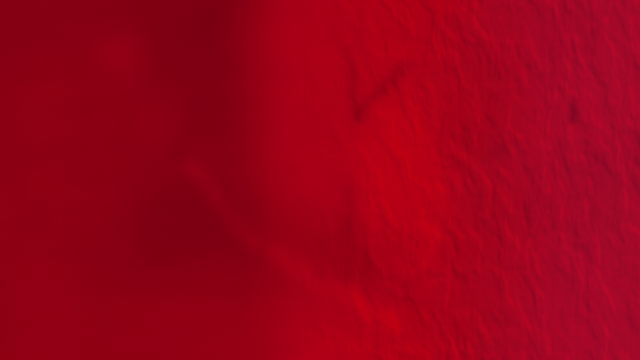
Write a Shadertoy shader that draws this texture.

```glsl
vec2 gradientAt(vec2 cell) {
    vec2 q = fract(cell * vec2(0.1031, 0.1137) + 0.37);
    q += dot(q, q.yx + 31.7);
    float angle = 6.2832 * fract((q.x + q.y) * q.x * 17.3);
    return vec2(cos(angle), sin(angle));
}

float gradientNoise(vec2 p) {
    vec2 i = floor(p), f = fract(p);
    vec2 u = f * f * f * (f * (f * 6.0 - 15.0) + 10.0);
    vec2 e = vec2(0.0, 1.0);
    float low = mix(dot(gradientAt(i), f), dot(gradientAt(i + e.yx), f - e.yx), u.x);
    float high = mix(dot(gradientAt(i + e), f - e), dot(gradientAt(i + e.yy), f - e.yy), u.x);
    return mix(low, high, u.y);
}

float fbm(vec2 p) {
    float sum = 0.0, weight = 0.6;
    for (int i = 0; i < 4; i++) {
        sum += weight * gradientNoise(p);
        p = mat2(1.6, 1.2, -1.2, 1.6) * p + 7.3;
        weight *= 0.5;
    }
    return sum;
}

// Soft elliptical spot
float spot(vec2 p, vec2 center, vec2 radius) {
    vec2 d = (p - center) / radius;
    return exp(-dot(d, d));
}

// Soft line between two points
float stroke(vec2 p, vec2 a, vec2 b, float width) {
    vec2 pa = p - a, ba = b - a;
    float d = length(pa - ba * clamp(dot(pa, ba) / dot(ba, ba), 0.0, 1.0));
    return exp(-d * d / (width * width));
}

// Height of the flaking surface, drawn out along the vertical
float flakeHeight(vec2 p) {
    p.x += 0.12 * p.y + 0.03 * gradientNoise(p * 7.0);
    float plates = smoothstep(-0.12, 0.2, fbm(p * vec2(17.0, 8.0)));
    return plates + 0.7 * fbm(p * vec2(42.0, 22.0));
}

void mainImage(out vec4 fragColor, in vec2 fragCoord) {
    vec2 uv = fragCoord / iResolution.xy;
    vec2 p = vec2(uv.x * 1.778, uv.y);
    vec2 warped = p + 0.05 * vec2(fbm(p * 5.0), fbm(p * 5.0 + 19.0));

    // Broad light and shade
    float red = 0.555 + 0.115 * smoothstep(0.62, 0.86, warped.x + 0.1 * (p.y - 0.5));
    red -= 0.07 * spot(warped, vec2(0.58, 0.9), vec2(0.2, 0.42));
    red -= 0.04 * spot(p, vec2(0.1, 1.0), vec2(0.35, 0.25));
    red -= 0.055 * spot(warped, vec2(0.52, 0.36), vec2(0.24, 0.13));
    red -= 0.09 * spot(warped, vec2(0.93, 0.27), vec2(0.2, 0.13));
    red += 0.03 * spot(p, vec2(0.7, 0.05), vec2(0.4, 0.15));
    red -= 0.03 * smoothstep(1.15, 1.4, p.x);

    // Blurred blotches
    red += 0.045 * spot(warped, vec2(0.34, 0.84), vec2(0.07, 0.08));
    red += 0.04 * spot(warped, vec2(0.43, 0.65), vec2(0.06, 0.07));
    red += 0.04 * fbm(p * vec2(3.5, 3.0)) + 0.012 * gradientNoise(p * vec2(5.0, 18.0));

    // Bright rounded patch, crisper at its lower right
    float patchDistance = length((warped - vec2(1.12, 0.47)) / vec2(0.13, 0.24)) - 1.0;
    float edgeBlur = mix(0.55, 0.1, smoothstep(-0.1, 0.12, p.x - p.y - 0.6));
    red += 0.045 * (1.0 - smoothstep(-edgeBlur, edgeBlur, patchDistance));

    // Creases and raised ridges
    red -= 0.07 * stroke(warped, vec2(1.01, 0.67), vec2(1.14, 0.82), 0.022);
    red -= 0.05 * stroke(warped, vec2(1.0, 0.66), vec2(0.96, 0.87), 0.02);
    red -= 0.05 * stroke(warped, vec2(0.97, 0.37), vec2(0.96, 0.48), 0.025);
    red += 0.05 * stroke(warped, vec2(0.54, 0.53), vec2(0.7, 0.32), 0.028);
    red += 0.06 * stroke(warped, vec2(0.77, 0.29), vec2(1.09, 0.11), 0.032);

    // Flakes come into focus toward the right
    float focus = smoothstep(0.7, 1.35, p.x + 0.25 * (0.4 - p.y) * step(p.y, 0.4));
    float relief = flakeHeight(p) - flakeHeight(p + vec2(0.007, 0.01));
    red += focus * 0.075 * clamp(relief, -1.1, 0.9);
    float pits = smoothstep(0.1, 0.38, fbm(warped * vec2(13.0, 6.0) + 41.0));
    red -= 0.1 * pits * spot(p, vec2(1.55, 0.68), vec2(0.22, 0.32));

    // Fine grain
    red += 0.008 * gradientNoise(p * 130.0);
    red = clamp(red, 0.46, 0.75);

    // Deep red turning to crimson on the right
    float crimson = smoothstep(1.1, 1.72, p.x + 0.12 * fbm(p * 4.0));
    float blue = 0.07 + 0.1 * (red - 0.5) - 0.25 * max(red - 0.67, 0.0);
    fragColor = vec4(red, 0.03 * crimson, blue + 0.075 * crimson, 1.0);
}
```
